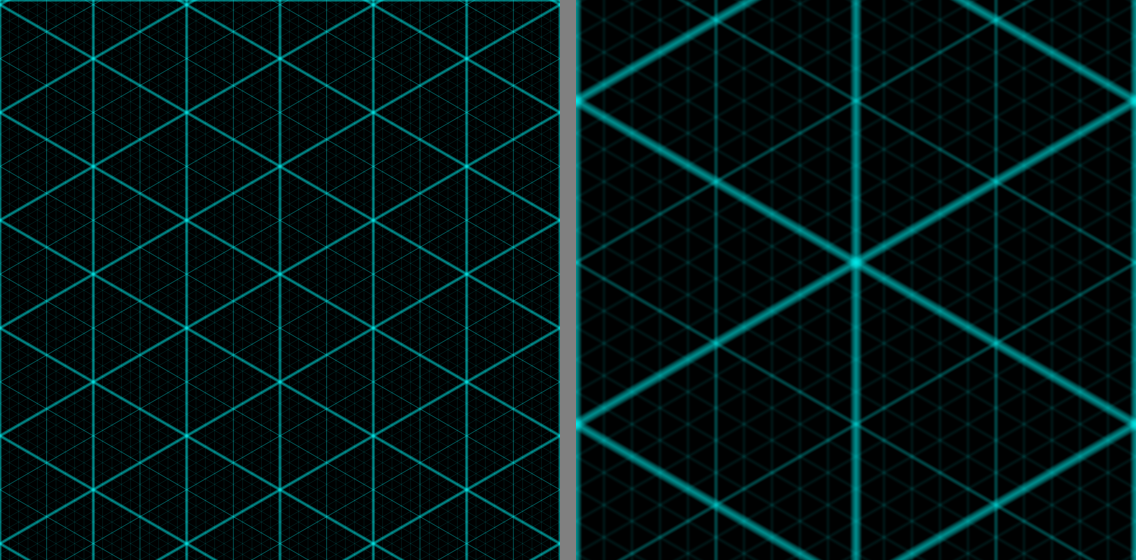
Left, the full canvas; right, a detail of the centre.
Write a three.js fragment shader that draws this pattern.

```glsl
// Glowing isometric grid: three families of parallel lines, 60 degrees apart,
// drawn at three scales (major, half, tenth). Overlapping lines are combined
// with a screen blend, so the crossings shine brighter.
#define COLUMNS 6.0
#define CENTER vec2(0.5, 0.5104)
#define HALF_DIVISIONS 2.0
#define FINE_DIVISIONS 10.0
#define MAJOR_LINE vec3(0.0027, 0.0014, 0.37)
#define HALF_LINE vec3(0.0010, 0.0010, 0.20)
#define FINE_LINE vec3(0.0008, 0.0011, 0.08)
#define TOP_LINE vec3(0.0027, 0.0014, 0.48)
#define GLOW vec3(0.0, 1.0, 1.0)
#define BACKGROUND vec3(0.0, 0.005, 0.005)

varying vec2 vUv;

// Opacity at a distance from a line; style = (half width, softness, opacity)
float stroke(float dist, vec3 style) {
  return style.z * (1.0 - smoothstep(style.x - style.y, style.x + style.y, dist));
}

// Distance to the nearest of many evenly spaced lines
float repeatDistance(float position, float spacing) {
  return abs(fract(position / spacing + 0.5) - 0.5) * spacing;
}

// Light left unlit by the three line families of one scale
float gridShade(vec2 p, float spacing, vec3 style) {
  float shade = 1.0;
  for (int i = 0; i < 3; i++) {
    float angle = radians(60.0) * float(i);
    float position = dot(p, vec2(cos(angle), sin(angle)));
    shade *= 1.0 - stroke(repeatDistance(position, spacing), style);
  }
  return shade;
}

void main() {
  vec2 p = vUv - CENTER;
  float spacing = 1.0 / COLUMNS;

  // Three nested scales
  float shade = gridShade(p, spacing, MAJOR_LINE);
  shade *= gridShade(p, spacing / HALF_DIVISIONS, HALF_LINE);
  shade *= gridShade(p, spacing / FINE_DIVISIONS, FINE_LINE);

  // Horizontal rule along the top edge
  shade *= 1.0 - stroke(1.0 - vUv.y, TOP_LINE);

  gl_FragColor = vec4(mix(GLOW, BACKGROUND, shade), 1.0);
}
```
